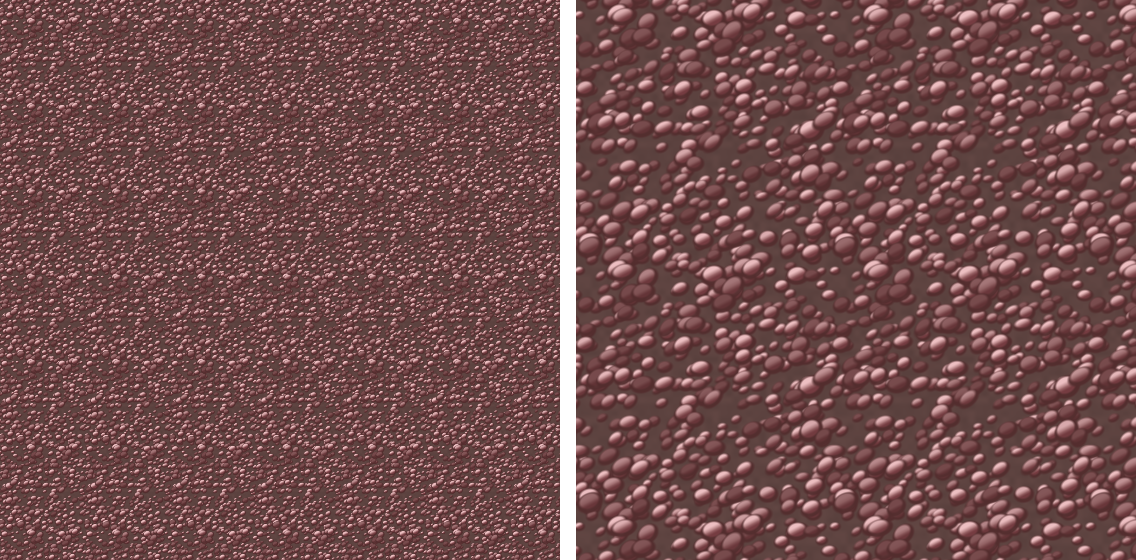
Left, the full canvas; right, a detail of the centre.
A three.js fragment shader for this texture:

```glsl
// Repeating tile of small, slanted rose pebbles crowded over brown ground.
varying vec2 vUv;

const float TILES = 6.57;
const float EDGE_SOFTNESS = 0.0008;

const vec3 GROUND = vec3(0.365, 0.262, 0.25);
const vec3 DARK_RED = vec3(0.325, 0.175, 0.178);
const vec3 CRIMSON = vec3(0.46, 0.235, 0.255);
const vec3 ROSE = vec3(0.66, 0.45, 0.46);
const vec3 PALE_PINK = vec3(0.93, 0.75, 0.76);

float hash(vec2 p) {
  return fract(sin(dot(p, vec2(127.1, 311.7))) * 43758.5453);
}

vec2 rotate(vec2 p, float angle) {
  float c = cos(angle);
  float s = sin(angle);
  return vec2(c * p.x + s * p.y, c * p.y - s * p.x);
}

// Value noise that wraps after a whole number of cells.
float tiledNoise(vec2 p, vec2 period) {
  vec2 cell = floor(p);
  vec2 f = fract(p);
  f = f * f * (3.0 - 2.0 * f);
  vec2 low = mod(cell, period);
  vec2 high = mod(cell + 1.0, period);
  float bottom = mix(hash(low), hash(vec2(high.x, low.y)), f.x);
  float top = mix(hash(vec2(low.x, high.y)), hash(high), f.x);
  return mix(bottom, top, f.y);
}

// Approximate signed distance to an ellipse.
float ellipseDistance(vec2 p, vec2 radii) {
  return (length(p / radii) - 1.0) * radii.y;
}

// Crimson underside, rose body and pale upper-left highlight.
vec3 pebbleColor(vec2 local, float brightness) {
  float light = dot(local, vec2(-0.45, 0.89));
  vec3 color = mix(CRIMSON, ROSE, smoothstep(-0.5, 0.05, light));
  color = mix(color, PALE_PINK, smoothstep(-0.2, 0.4, light) * brightness);
  return mix(DARK_RED, color, 0.4 + 0.6 * brightness);
}

// One wrapped grid of pebbles painted over the given colour.
vec3 addPebbles(vec3 color, vec2 tileUv, float cells, float size, float share, float seed) {
  vec2 p = tileUv * cells;
  vec2 home = floor(p);
  float soft = EDGE_SOFTNESS * cells * TILES;
  for (int y = 1; y >= -1; y--) {
    for (int x = -1; x <= 1; x++) {
      vec2 cell = home + vec2(float(x), float(y));
      vec2 id = mod(cell, cells) + seed;
      vec2 jitter = vec2(hash(id + 3.1), hash(id + 7.7));
      vec2 center = cell + 0.1 + 0.8 * jitter;
      float cluster = tiledNoise(center / cells * vec2(5.0, 7.0), vec2(5.0, 7.0));
      float present = step(hash(id + 11.3), share + 0.4 * (cluster - 0.5));

      float radius = size * mix(0.65, 1.15, hash(id + 17.9)) * (0.85 + 0.3 * cluster);
      vec2 radii = radius * vec2(1.0, mix(0.55, 0.8, hash(id + 23.5)));
      float angle = mix(0.1, 0.85, hash(id + 29.2));
      vec2 offset = p - center;

      // Dark rim, dropped slightly to the lower right.
      vec2 shadowPoint = rotate(offset - vec2(0.1, -0.2) * size, angle);
      float rim = ellipseDistance(shadowPoint, radii * 1.35);
      color = mix(color, DARK_RED, present * 0.95 * (1.0 - smoothstep(-soft, soft, rim)));

      float body = ellipseDistance(rotate(offset, angle), radii);
      float brightness = smoothstep(0.0, 0.8, hash(id + 37.4));
      vec3 pebble = pebbleColor(offset / radius, brightness);
      color = mix(color, pebble, present * (1.0 - smoothstep(-soft, soft, body)));
    }
  }
  return color;
}

void main() {
  vec2 tileUv = vUv * TILES;

  // Faintly mottled ground.
  float mottle = tiledNoise(tileUv * 38.0, vec2(38.0));
  vec3 color = GROUND * (0.95 + 0.1 * mottle);

  // Fine flecks lie beneath the larger pebbles.
  color = addPebbles(color, tileUv, 18.0, 0.42, 0.7, 53.0);
  color = addPebbles(color, tileUv, 14.0, 0.47, 0.72, 0.0);

  gl_FragColor = vec4(color, 1.0);
}
```
